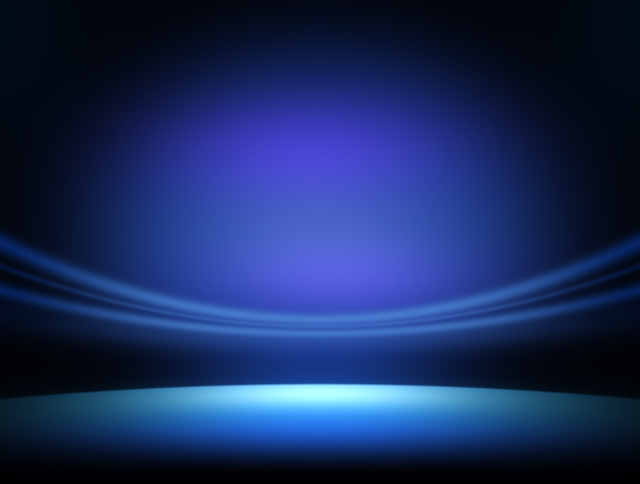
This background is drawn by a Shadertoy shader. Its source:

```glsl
// Dark blue stage: a violet wall glow, hanging arcs of light and a bright lit floor.

// Soft elliptical spot, 1 at its centre.
float glow(vec2 p, vec2 centre, vec2 size) {
    vec2 q = (p - centre) / size;
    return exp(-dot(q, q));
}

vec3 wallColor(vec2 p) {
    float side = p.x - 0.5;

    // Flat-topped blue haze with violet and pale spots
    float r = length((p - 0.5) / vec2(0.37, 0.40));
    vec3 col = vec3(0.09, 0.22, 0.56) * exp(-r * r * r * r);
    col += vec3(0.17, 0.02, 0.24) * glow(p, vec2(0.48, 0.69), vec2(0.22, 0.11));
    col += vec3(0.16, 0.06, 0.22) * glow(p, vec2(0.53, 0.42), vec2(0.20, 0.09));
    col += vec3(0.15, 0.15, 0.13) * glow(p, vec2(0.50, 0.52), vec2(0.22, 0.13));

    // Shadow at both sides beneath the arcs
    float below = smoothstep(0.36, 0.24, p.y);
    col *= mix(1.0, exp(-pow(side / 0.28, 2.0)), below);

    // Faint light in the upper corners
    vec2 corner = vec2(0.5 - abs(side), p.y);
    col += vec3(0.0, 0.035, 0.07) * glow(corner, vec2(0.0, 0.95), vec2(0.13, 0.25));
    return col + vec3(0.004, 0.011, 0.028);
}

// Parabolic light bands, flatter and lower with each step
vec3 addArcs(vec3 col, vec2 p) {
    float side = p.x - 0.5;
    float spread = side * side;
    vec3 tint = mix(vec3(0.29, 0.51, 0.82), vec3(0.03, 0.16, 0.43), smoothstep(0.0, 0.24, spread));
    vec4 widths = vec4(0.012, 0.004, 0.009, 0.022);
    vec4 strengths = vec4(0.88, 0.45, 0.78, 0.22);
    for (int i = 0; i < 4; i++) {
        float k = float(i);
        float curve = 0.34 - 0.0145 * k + (0.64 - 0.14 * k) * spread;
        float offset = (p.y - curve) / (widths[i] * (1.0 + 3.0 * spread));
        col = mix(col, tint, strengths[i] * exp(-offset * offset));
    }
    return col;
}

vec3 floorColor(float side, float depth) {
    vec2 p = vec2(side, depth);
    float fade = smoothstep(0.19, 0.08, depth + 0.12 * side * side);
    vec3 col = vec3(0.12, 0.34, 0.85) * fade * exp(-pow(side / 0.36, 2.0));
    col += vec3(0.10, 0.40, 0.20) * glow(p, vec2(0.0, 0.02), vec2(0.37, 0.06));
    col += vec3(0.50, 0.28, 0.10) * glow(p, vec2(0.0, 0.018), vec2(0.20, 0.030));
    return col + vec3(0.0, 0.003, 0.012);
}

void mainImage(out vec4 fragColor, in vec2 fragCoord) {
    vec2 p = fragCoord / iResolution.xy;
    float side = p.x - 0.5;
    float depth = 0.206 - 0.124 * side * side - p.y;

    // Wall, arcs and a thin haze over the horizon
    vec3 col = addArcs(wallColor(p), p);
    col += vec3(0.03, 0.11, 0.18) * exp(-max(-depth, 0.0) / 0.018 - pow(side / 0.4, 2.0));

    // Floor with a smooth curved rim
    float rim = 1.5 / iResolution.y;
    col = mix(col, floorColor(side, depth), smoothstep(-rim, rim, depth));
    fragColor = vec4(clamp(col, 0.0, 1.0), 1.0);
}
```
